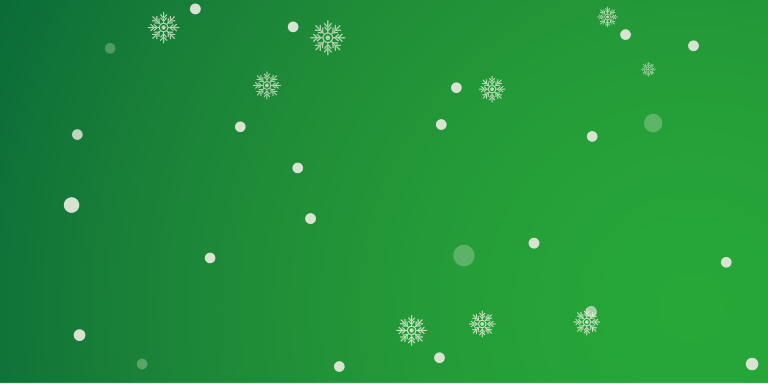
This background is drawn by a WebGL 1 fragment shader. Its source:

```glsl
precision highp float;
// Green winter backdrop: soft radial gradient with scattered snow dots and lacy snowflakes.
uniform vec2 u_resolution;

float hash(float n) {
  return fract(sin(n * 127.1) * 43758.5453);
}

float segmentDistance(vec2 p, vec2 a, vec2 b) {
  vec2 ab = b - a;
  return length(p - a - ab * clamp(dot(p - a, ab) / dot(ab, ab), 0.0, 1.0));
}

// Distance to an eight-armed snowflake of unit radius
float snowflake(vec2 p) {
  float sector = 0.785398;
  float angle = mod(atan(p.y, p.x + 1e-5) + 0.5 * sector, sector) - 0.5 * sector;
  vec2 q = length(p) * vec2(cos(angle), abs(sin(angle)));
  float d = segmentDistance(q, vec2(0.28, 0.0), vec2(1.0, 0.0));
  d = min(d, segmentDistance(q, vec2(0.62, 0.0), vec2(0.84, 0.2)));
  d = min(d, segmentDistance(q, vec2(0.42, 0.0), vec2(0.62, 0.18)));
  d = min(d, abs(length(p) - 0.28));
  d = min(d, length(p) - 0.1);
  return d - 0.04;
}

// Antialiased coverage of a signed distance
float coverage(float d) {
  float pixel = 1.0 / u_resolution.y;
  return 1.0 - smoothstep(-0.6 * pixel, 0.6 * pixel, d);
}

void main() {
  vec2 p = gl_FragCoord.xy / u_resolution.y;

  // Gradient: bright at lower right, deep green at upper left
  float depth = length(p - vec2(1.8, 0.2)) / 1.97;
  vec3 color = vec3(0.15 - 0.11 * pow(depth, 2.5),
                    0.655 - 0.235 * pow(depth, 1.5), 0.22);

  // Snow dots on a jittered 6 by 4 grid, some translucent
  for (int i = 0; i < 24; i++) {
    float id = float(i);
    vec2 cell = vec2(mod(id, 6.0), floor(id / 6.0));
    vec2 jitter = vec2(hash(id + 1.3), hash(id + 41.7));
    vec2 center = (cell + 0.08 + 0.84 * jitter) / vec2(3.0, 4.0);
    float radius = 0.0138 + 0.021 * pow(hash(id + 83.1), 8.0);
    float opacity = mix(0.3, 0.97, smoothstep(0.05, 0.35, hash(id + 131.9)));
    color = mix(color, vec3(0.87, 0.9, 0.84), opacity * coverage(length(p - center) - radius));
  }

  // Snowflakes: six along the top, three near the bottom
  for (int i = 0; i < 9; i++) {
    float id = float(i);
    vec2 jitter = vec2(hash(id + 211.3), hash(id + 257.9));
    vec2 center = i < 6
      ? vec2(0.25 + 0.28 * (id + jitter.x), 0.72 + 0.25 * jitter.y)
      : vec2(1.05 + 0.2 * (id - 6.0 + jitter.x), 0.02 + 0.2 * jitter.y);
    float radius = mix(0.018, 0.046, hash(id + 307.1));
    float opacity = mix(0.6, 0.95, hash(id + 353.7));
    float d = snowflake((p - center) / radius) * radius;
    color = mix(color, vec3(0.9, 0.93, 0.85), opacity * coverage(d));
  }

  // Thin pale rim along the bottom edge
  color = mix(color, vec3(0.9, 0.92, 0.88), coverage(p.y - 0.003));

  gl_FragColor = vec4(color, 1.0);
}
```
